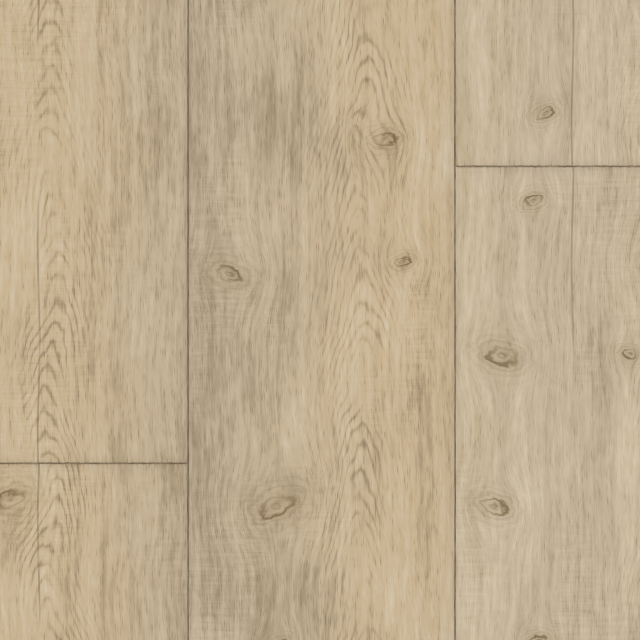
This texture is drawn by a three.js fragment shader. Its source:

```glsl
// Pale, weathered oak boards: wide vertical planks with staggered end joints.
// Layered sines make fibres, arched grain and stains; hashed cells scatter
// knots that bend the grain around them, and a cellular grid adds pores.
varying vec2 vUv;

const float PLANK_W = 0.417;
const float PLANK_L = 1.6;
const vec2 ORIGIN = vec2(0.294, 1.308);   // corner of the central plank
const float STAGGER = 1.032;              // joint shift from plank to plank
const float SEAM = 0.0011;                // half width of a seam
const float CRACK_X = 0.44;               // split line, across the plank
const vec2 KNOT_CELL = vec2(0.2085, 0.2);
const float KNOT_R = 0.021;
const float ARCH_FREQ = 185.0;
const float ARCH_SLOPE = 4.2;
const float ARCH_WIDTH = 0.062;

const vec3 BASE = vec3(0.745, 0.68, 0.58);
const vec3 HONEY = vec3(0.785, 0.695, 0.555);
const vec3 LIGHT = vec3(0.835, 0.775, 0.675);
const vec3 GREY = vec3(0.60, 0.53, 0.425);
const vec3 BROWN = vec3(0.45, 0.37, 0.25);
const vec3 GAP = vec3(0.39, 0.33, 0.255);

float hash(vec2 p) {
  return fract(sin(dot(p, vec2(127.1, 311.7))) * 4375.85);
}

// Layered, turned and bent sines, about -1 to 1
float waves(vec2 p) {
  float sum = 0.0, amp = 0.55;
  for (int i = 0; i < 5; i++) {
    sum += amp * sin(p.x + 1.6 * sin(p.y * 0.9 + 0.7)) * cos(p.y + sin(p.x * 0.6));
    p = mat2(0.8, 0.6, -0.6, 0.8) * p * 1.7 + 2.3;
    amp *= 0.68;
  }
  return sum;
}

// Short upright pores, in columns of uneven start
float pores(vec2 p) {
  p.y += 17.0 * hash(vec2(floor(p.x), 4.0));
  vec2 cell = floor(p);
  float r = hash(cell);
  vec2 d = fract(p) - vec2(0.3 + 0.4 * r, 0.5);
  return step(0.72, r) * (1.0 - smoothstep(0.05, 0.45, length(d)));
}

// Bends the grain position q; returns knot darkness and stain
vec2 knots(vec2 p, vec2 plank, inout vec2 q) {
  vec2 mark = vec2(0.0);
  float density = plank.x < 0.0 ? 0.12 : 0.62;
  for (int j = -1; j <= 1; j++) {
    for (int i = -1; i <= 1; i++) {
      vec2 cell = floor(p / KNOT_CELL) + vec2(float(i), float(j));
      bool inside = cell.x >= 0.0 && cell.x < 2.0 && cell.y >= 0.0 && cell.y < 8.0;
      vec2 key = cell + plank * vec2(5.0, 19.0);
      if (!inside || hash(key) > density) continue;
      vec2 jitter = vec2(hash(key + 3.1), hash(key + 8.7));
      vec2 d = p - (cell + 0.25 + 0.5 * jitter) * KNOT_CELL;
      float size = KNOT_R * mix(0.45, 1.2, hash(key + 5.3));
      float turn = 0.9 * (jitter.x - 0.4);
      vec2 e = mat2(cos(turn), -sin(turn), sin(turn), cos(turn)) * d / size;
      e *= vec2(0.8, 1.3);
      float r = length(e) + 0.3 * waves(e * 1.8 + key);
      float bend = exp(-dot(d, d) / (size * size * 8.0));
      q.x -= d.x * 0.75 * bend;
      float side = 0.5 + 0.5 * sin(atan(e.y, e.x + 0.001) + 6.3 * jitter.y);
      float rim = exp(-22.0 * (r - 0.8) * (r - 0.8)) * side;
      float core = exp(-10.0 * dot(e - 0.2, e - 0.2));
      float rings = pow(0.5 + 0.5 * sin(r * 10.0), 2.0) * exp(-r * r * 0.3);
      mark.x += 0.7 * rim + 0.35 * core + 0.35 * rings;
      mark.y += exp(-r * r * 0.4);
    }
  }
  return min(mark, 1.0);
}

void main() {
  // Plank index and position within it
  float col = floor((vUv.x - ORIGIN.x) / PLANK_W);
  float shiftY = ORIGIN.y + STAGGER * col;
  float row = floor((vUv.y - shiftY) / PLANK_L);
  vec2 plank = vec2(col, row);
  vec2 p = vUv - vec2(ORIGIN.x + col * PLANK_W, shiftY + row * PLANK_L);
  float across = p.x / PLANK_W;
  vec2 seed = vec2(hash(plank + 2.0), hash(plank + 6.0)) * 30.0;

  vec2 q = p;
  vec2 knot = knots(p, plank, q);
  q.x += 0.003 * sin(p.y * 9.0 + seed.x) + 0.0015 * sin(p.y * 23.0 + seed.y);

  // Fibres, streaks, stains, mottling and cross-cut saw marks
  float fibre = waves(q * vec2(290.0, 16.0) + seed);
  float thread = waves(q * vec2(430.0, 45.0) + seed.yx);
  float streak = waves(q * vec2(75.0, 3.0) + seed.yx);
  float stain = waves(p * vec2(17.0, 9.0) + seed);
  float mottle = waves(p * vec2(95.0, 70.0) + seed);
  float saw = waves(p * vec2(30.0, 300.0) + seed)
    * smoothstep(-0.2, 0.6, waves(p * vec2(9.0, 5.0) + seed.yx));

  // Arched grain about the heart line, broken up and uneven
  float u = q.x - (0.65 + 0.16 * col) * PLANK_W + 0.008 * sin(p.y * 13.0 + seed.x);
  float arch = q.y + ARCH_SLOPE * sqrt(u * u + 0.0005);
  float line = 0.5 + 0.5 * sin(arch * ARCH_FREQ + 4.0 * waves(q * vec2(34.0, 15.0) + seed));
  float heart = exp(-u * u / (ARCH_WIDTH * ARCH_WIDTH));
  heart *= smoothstep(-0.7, 0.5, waves(q * vec2(30.0, 11.0) + seed.yx));

  // Warm and cool sides of each plank
  float warm = 0.5 + 0.5 * sin(4.0 * across - 1.7 - 1.5 * col + 0.5 * stain);
  float tone = 0.3 * fibre + 0.26 * thread + 0.26 * streak;
  tone += 0.3 * stain + 0.16 * mottle + 0.2 * saw;
  tone += 0.1 - 0.32 * (1.0 - warm) + 0.42 * max(col, 0.0);
  tone += heart * (0.2 - 0.85 * line * line * line);
  tone -= 0.35 * pores(q * vec2(260.0, 48.0) + seed);
  vec3 color = mix(BASE, HONEY, warm * 0.85);
  color = mix(color, tone < 0.0 ? GREY : LIGHT, clamp(abs(tone), 0.0, 1.0));

  // Knots and the split in the outer planks
  color = mix(color, HONEY * 0.88, 0.35 * knot.y);
  color = mix(color, BROWN, 0.75 * knot.x);
  float split = abs(p.x - CRACK_X * PLANK_W + 0.0015 * sin(p.y * 21.0 + seed.x));
  float worn = smoothstep(-0.4, 0.6, sin(p.y * 8.0 + seed.x) + stain);
  color = mix(color, GAP, 0.33 * worn * abs(col) * (1.0 - smoothstep(0.0004, 0.0024, split)));

  // Seams with a soft, uneven shadow
  vec2 edge = min(p, vec2(PLANK_W, PLANK_L) - p);
  float gap = min(edge.x, edge.y);
  color *= 1.0 - 0.08 * exp(-gap * 150.0);
  float seam = 1.0 - smoothstep(SEAM * 0.3, SEAM * 2.2, gap + 0.0004 * thread);
  color = mix(color, GAP, seam * clamp(0.6 + 0.25 * mottle, 0.3, 0.85));
  gl_FragColor = vec4(color, 1.0);
}
```
